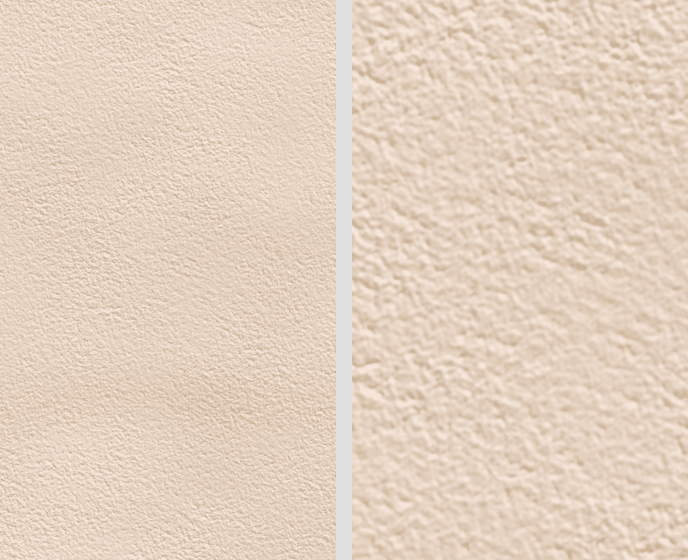
Left: the whole. Right: its middle third, enlarged.
A Shadertoy shader for this texture:

```glsl
// Warm cream stucco wall: fine crumbly grain with sparse, faint trowel scratches.
#define GRAIN_FREQ 160.0
#define STROKE_FREQ 150.0
#define STROKE_DEPTH 0.34
#define PATCH_SIZE 0.22
#define RELIEF 6.2
#define LIGHT_STEP vec2(0.0009, 0.0021)
#define BROAD_SHADE 1.5
#define PIT_SHADE 0.9
#define PLASTER vec3(0.897, 0.823, 0.755)
#define TONE_STEP vec3(0.034, 0.040, 0.050)
#define OCHRE vec3(0.80, 0.69, 0.56)

float hash(vec2 p) {
    vec3 q = fract(vec3(p.xyx) * 0.1031);
    q += dot(q, q.yzx + 33.33);
    return fract((q.x + q.y) * q.z);
}

// Smooth value noise, centred on zero
float noise(vec2 p) {
    vec2 i = floor(p), f = fract(p);
    f = f * f * (3.0 - 2.0 * f);
    float low = mix(hash(i), hash(i + vec2(1, 0)), f.x);
    float high = mix(hash(i + vec2(0, 1)), hash(i + vec2(1, 1)), f.x);
    return mix(low, high, f.y) - 0.5;
}

// Gradient noise, free of the blocky look of value noise
float slope(vec2 corner, vec2 offset) {
    float a = 6.2832 * hash(corner);
    return dot(vec2(cos(a), sin(a)), offset);
}

float bumps(vec2 p) {
    vec2 i = floor(p), f = fract(p);
    vec2 u = f * f * f * (f * (f * 6.0 - 15.0) + 10.0);
    vec2 e = vec2(1, 0);
    return mix(mix(slope(i, f), slope(i + e, f - e), u.x),
               mix(slope(i + e.yx, f - e.yx), slope(i + 1.0, f - 1.0), u.x), u.y);
}

vec2 rotate(vec2 p, float a) {
    float c = cos(a), s = sin(a);
    return vec2(c * p.x - s * p.y, s * p.x + c * p.y);
}

// Overlapping patches of arcs, each swept round its own pivot
float trowelStrokes(vec2 p) {
    vec2 home = floor(p / PATCH_SIZE);
    float sum = 0.0, energy = 0.01;
    for (int y = -1; y <= 1; y++)
    for (int x = -1; x <= 1; x++) {
        vec2 cell = home + vec2(x, y);
        float seed = hash(cell + 17.0);
        vec2 jitter = vec2(seed, hash(cell + 41.0));
        vec2 centre = (cell + 0.2 + 0.6 * jitter) * PATCH_SIZE;
        // Level sweeps on the left, falling to the right further across
        float heading = mix(1.65, 0.9, smoothstep(0.1, 0.5, centre.x))
                      + 0.5 * (hash(cell + 73.0) - 0.5);
        float radius = 0.25 + 0.35 * jitter.y;
        vec2 arm = p - centre + radius * vec2(cos(heading), sin(heading));
        vec2 local = rotate(arm, -heading);
        vec2 arc = vec2(length(local), atan(local.y, local.x) * radius);
        vec2 away = (p - centre) / PATCH_SIZE;
        float weight = exp(-7.0 * dot(away, away)) * (0.25 + seed);
        sum += weight * noise(arc * vec2(STROKE_FREQ, STROKE_FREQ * 0.2) + 90.0 * jitter);
        energy += weight * weight;
    }
    return sum / sqrt(energy);
}

// Scratches are scarce, a little commoner at the upper left and the right
float strokeMask(vec2 p) {
    vec2 corner = p - vec2(0.2, 0.9);
    float upperLeft = exp(-28.0 * dot(corner, corner));
    float right = smoothstep(0.35, 0.55, p.x) * smoothstep(0.35, 0.15, abs(p.y - 0.45));
    float broken = noise(p * 8.0 + 8.3) + 0.9 * noise(p * 27.0);
    return smoothstep(0.05, 0.5, broken + 0.2 * max(upperLeft, right));
}

float surfaceHeight(vec2 p) {
    vec2 bent = p + 0.002 * vec2(noise(p * 80.0), noise(p * 80.0 + 31.7));
    float grain = 0.54 * bumps(rotate(bent, 0.5) * GRAIN_FREQ)
                + 0.42 * bumps(rotate(bent, 1.1) * GRAIN_FREQ * 0.53 + 19.0)
                + 0.30 * bumps(rotate(bent, 2.0) * GRAIN_FREQ * 1.7 + 57.0);
    float roughness = 1.0 + 0.5 * noise(p * 6.0 + 51.0) + 0.5 * noise(p * 23.0);
    float drag = STROKE_DEPTH * (0.12 + strokeMask(p));
    return grain * roughness + drag * trowelStrokes(p);
}

void mainImage(out vec4 fragColor, in vec2 fragCoord) {
    vec2 p = fragCoord / iResolution.y;

    // Slopes falling toward the light, high on the right, are brighter
    float height = surfaceHeight(p);
    float tone = RELIEF * (height - surfaceHeight(p + LIGHT_STEP));

    // Soft stains, wider than tall, with a darker band low on the wall
    float stain = noise(p * vec2(3.0, 6.0) + 4.7) + 0.5 * noise(p * vec2(8.0, 14.0) + 12.0);
    float band = exp(-pow((p.y - 0.29 + 0.05 * noise(p * 4.0)) / 0.06, 2.0));
    tone += BROAD_SHADE * (0.6 * stain - 0.25 * band) + 0.1;

    // Sparse shaded hollows carry a little ochre
    float pit = smoothstep(0.15, 0.42, -height) * smoothstep(0.3, -1.2, tone);
    tone -= PIT_SHADE * pit;

    vec3 colour = PLASTER + TONE_STEP * clamp(tone, -2.9, 2.0);
    colour = mix(colour, OCHRE, 0.25 * pit + 0.06 * band);
    fragColor = vec4(colour, 1.0);
}
```
